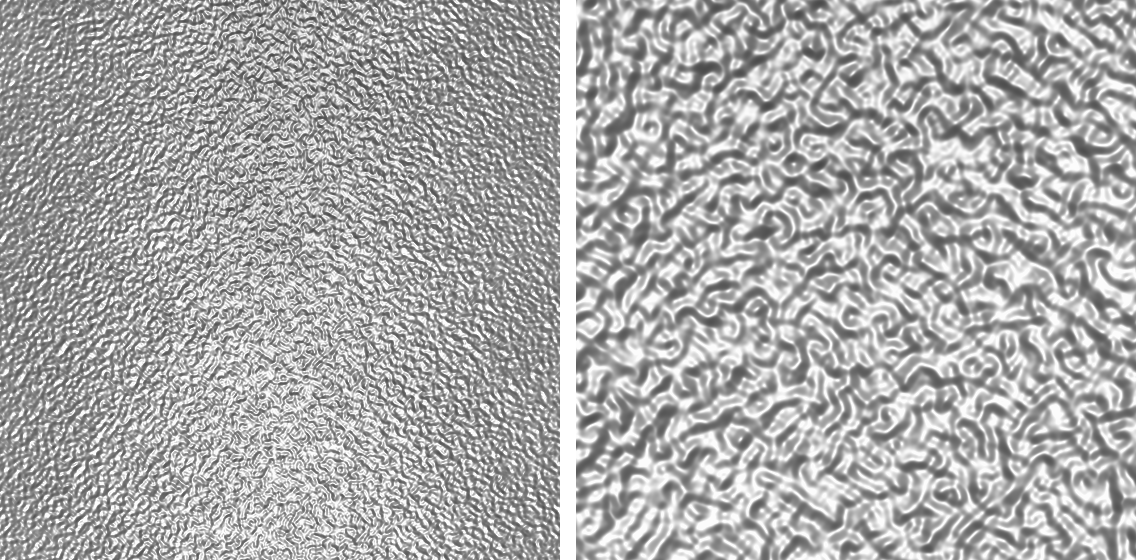
Left, the full canvas; right, a detail of the centre.
Give the GLSL for this texture, as a three.js fragment shader.

```glsl
// Grey embossed leather grain with a soft vertical glare that widens at the bottom.
varying vec2 vUv;

vec2 randomDirection(vec2 cell) {
  float angle = 6.2832 * fract(sin(dot(cell, vec2(127.1, 311.7))) * 43758.55);
  return vec2(cos(angle), sin(angle));
}

float cornerSlope(vec2 cell, vec2 local, vec2 corner) {
  return dot(randomDirection(cell + corner), local - corner);
}

float gradientNoise(vec2 p) {
  vec2 cell = floor(p);
  vec2 f = fract(p);
  vec2 blend = f * f * f * (f * (f * 6.0 - 15.0) + 10.0);
  float low = mix(cornerSlope(cell, f, vec2(0.0)), cornerSlope(cell, f, vec2(1.0, 0.0)), blend.x);
  float high = mix(cornerSlope(cell, f, vec2(0.0, 1.0)), cornerSlope(cell, f, vec2(1.0)), blend.x);
  return mix(low, high, blend.y);
}

// Main wrinkles, finer creases and broad swells, each turned to hide the lattice
float grainHeight(vec2 p) {
  mat2 turn = mat2(0.8, 0.6, -0.6, 0.8);
  vec2 q = turn * p;
  return gradientNoise(q)
       + 0.45 * gradientNoise(p * 1.3 + 17.3)
       + 0.4 * gradientNoise(turn * q * 0.5 + 5.7);
}

vec2 grainSlope(vec2 p) {
  vec2 e = vec2(0.2, 0.0);
  return vec2(grainHeight(p + e.xy) - grainHeight(p - e.xy),
              grainHeight(p + e.yx) - grainHeight(p - e.yx)) / (2.0 * e.x);
}

void main() {
  vec2 fromGlare = vUv - vec2(0.51, 0.0);
  float side = smoothstep(0.0, 0.5, abs(fromGlare.x));

  // Slopes that tilt towards the glare catch the light, more diagonally at the sides
  vec2 slope = grainSlope(vUv * 103.0);
  vec2 mirrorSlope = -vec2(fromGlare.x * 2.2, 0.1 + fromGlare.y * 0.4 + side * 0.6);
  vec2 miss = slope - mirrorSlope;
  float highlight = exp(-1.2 * dot(miss, miss));
  float diffuse = dot(slope, normalize(mirrorSlope));

  // Broad light: pale lower centre, faint cloudy unevenness
  vec2 spread = fromGlare * vec2(4.0, 1.6);
  float glow = exp(-dot(spread, spread));
  float cloud = gradientNoise(vUv * 5.0 + 3.1) + 0.6 * gradientNoise(vUv * 13.0);

  float grey = mix(0.39, 0.51, side) + (0.06 + 0.03 * side) * diffuse;
  grey += highlight * (0.53 + 0.06 * glow) + 0.08 * glow + 0.04 * cloud;
  gl_FragColor = vec4(vec3(clamp(grey, 0.28, 0.99)), 1.0);
}
```
